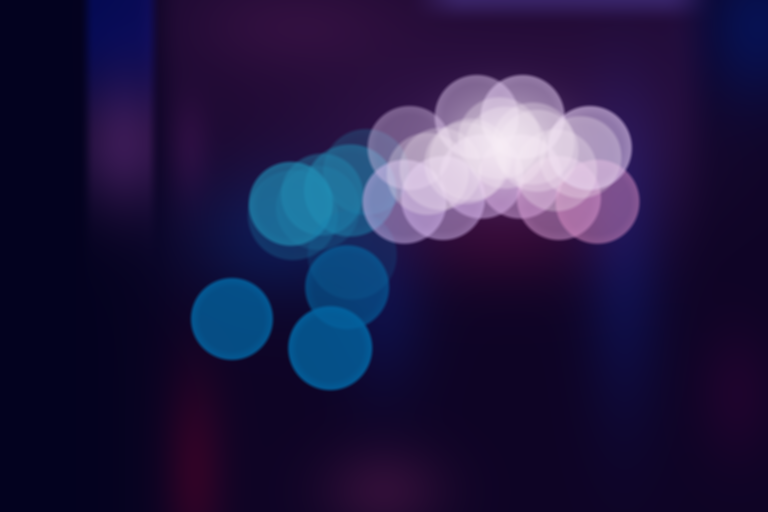
This background is drawn by a Shadertoy shader. Its source:

```glsl
// Defocused night lights: blue discs trailing from a pale cloud over dim violet haze.

float hash(float n) {
    n = fract(n * 0.1031);
    n *= n + 33.33;
    return fract(n * (n + n));
}

// Soft elliptical falloff, 1 at the centre
float glow(vec2 p, vec2 center, vec2 size) {
    vec2 d = (p - center) / size;
    return exp(-dot(d, d));
}

// Out-of-focus disc with a slightly brighter rim
float disc(vec2 p, vec2 center, float radius) {
    float d = length(p - center);
    float rim = 0.9 + 0.12 * smoothstep(0.75, 0.98, d / radius);
    return rim * (1.0 - smoothstep(radius - 0.005, radius + 0.005, d));
}

// Vertical strip with soft sides
float strip(float x, float left, float right, float blur) {
    return smoothstep(left - blur, left + blur, x)
         * (1.0 - smoothstep(right - blur, right + blur, x));
}

vec3 haze(vec2 p) {
    vec3 c = mix(vec3(0.012, 0.008, 0.12), vec3(0.055, 0.015, 0.145), smoothstep(0.1, 0.5, p.x));

    // Violet and wine light across the top and below the cloud
    c += vec3(0.075, 0.025, 0.06) * strip(p.x, 0.31, 1.36, 0.05) * smoothstep(0.35, 0.95, p.y);
    c += vec3(0.06, 0.02, 0.04) * glow(p, vec2(0.58, 0.95), vec2(0.2, 0.09));
    c += vec3(0.09, 0.10, 0.20) * strip(p.x, 0.85, 1.35, 0.06) * smoothstep(0.95, 1.01, p.y);
    c += vec3(0.09, 0.0, 0.01) * glow(p, vec2(0.98, 0.54), vec2(0.2, 0.1));
    c += vec3(0.11, 0.06, 0.13) * glow(p, vec2(0.97, 0.7), vec2(0.34, 0.17));

    // Window strip on the left
    float pane = strip(p.x, 0.17, 0.30, 0.015);
    c += vec3(0.0, 0.03, 0.20) * pane * smoothstep(0.72, 0.95, p.y);
    c += vec3(0.20, 0.09, 0.20) * pane * glow(p, vec2(0.24, 0.72), vec2(0.1, 0.13));
    c += vec3(0.07, 0.02, 0.06) * glow(p, vec2(0.37, 0.71), vec2(0.04, 0.1));

    // Blue reflections on the right and around the discs
    c += vec3(0.0, 0.045, 0.15) * glow(p, vec2(1.22, 0.5), vec2(0.08, 0.3));
    c += vec3(-0.03, 0.05, 0.17) * glow(p, vec2(1.48, 0.95), vec2(0.11, 0.15));
    c += vec3(-0.02, 0.07, 0.15) * glow(p, vec2(0.54, 0.54), vec2(0.17, 0.13));
    c += vec3(0.0, 0.04, 0.12) * glow(p, vec2(0.75, 0.4), vec2(0.09, 0.16));

    // Red embers low down
    c += vec3(0.14, 0.0, 0.01) * glow(p, vec2(0.38, 0.08), vec2(0.06, 0.2));
    c += vec3(0.13, 0.04, 0.07) * glow(p, vec2(0.75, 0.04), vec2(0.12, 0.09));
    c += vec3(0.06, 0.0, 0.03) * glow(p, vec2(1.44, 0.23), vec2(0.08, 0.13));
    return c;
}

// Trail of blue discs: centre, radius, opacity
vec3 blueDiscs(vec3 c, vec2 p) {
    vec4 discs[10] = vec4[10](
        vec4(0.715, 0.664, 0.084, 0.25), vec4(0.684, 0.628, 0.090, 0.45),
        vec4(0.572, 0.580, 0.088, 0.25), vec4(0.568, 0.602, 0.082, 0.62),
        vec4(0.621, 0.594, 0.082, 0.20), vec4(0.629, 0.620, 0.080, 0.38),
        vec4(0.678, 0.439, 0.082, 0.62), vec4(0.688, 0.502, 0.087, 0.20),
        vec4(0.453, 0.377, 0.080, 0.85), vec4(0.645, 0.320, 0.082, 0.88));
    for (int i = 0; i < 10; i++) {
        vec4 d = discs[i];
        vec3 tint = mix(vec3(0.01, 0.39, 0.63), vec3(0.13, 0.58, 0.73), smoothstep(0.42, 0.62, d.y));
        c = mix(c, tint, d.w * disc(p, d.xy, d.z));
    }
    return c;
}

// Overlapping pale discs: lower row, upper row, bright middle
vec3 cloud(vec3 c, vec2 p) {
    for (int i = 0; i < 6; i++) {
        float t = float(i) / 5.0;
        vec2 center = vec2(0.79 + 0.377 * t, 0.606 + 0.06 * pow(sin(3.14159 * t), 4.0));
        vec3 tint = mix(vec3(0.84, 0.73, 0.95), vec3(0.86, 0.56, 0.78), t * t);
        c = mix(c, tint, 0.52 * disc(p, center, 0.082));
    }
    for (int i = 0; i < 4; i++) {
        float t = float(i) / 3.0;
        vec2 center = vec2(0.80 + 0.352 * t + 0.016 * sin(6.28318 * t), 0.711 + 0.07 * sin(3.14159 * t));
        c = mix(c, vec3(0.86, 0.76, 0.92), (0.43 + 0.2 * t) * disc(p, center, 0.082));
    }
    for (int i = 0; i < 10; i++) {
        float t = float(i) / 9.0;
        vec2 jitter = vec2(hash(float(i) + 3.0), hash(float(i) + 41.0)) - 0.5;
        vec2 center = vec2(0.835 + 0.29 * t, 0.676 + 0.04 * sin(3.14159 * t)) + jitter * vec2(0.03, 0.045);
        c = mix(c, vec3(0.96, 0.91, 0.95), 0.3 * disc(p, center, 0.08));
    }
    return mix(c, vec3(0.98, 0.95, 0.97), 0.65 * glow(p, vec2(0.985, 0.717), vec2(0.09, 0.075)));
}

void mainImage(out vec4 fragColor, in vec2 fragCoord) {
    vec2 p = fragCoord / iResolution.y;
    vec3 color = cloud(blueDiscs(haze(p), p), p);
    fragColor = vec4(clamp(color, 0.0, 1.0), 1.0);
}
```
